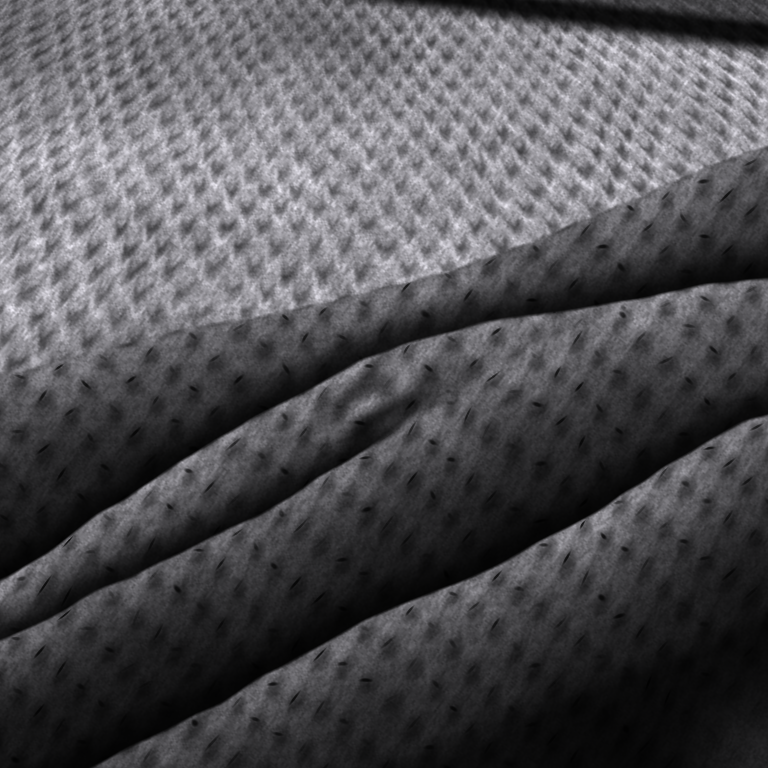
This texture is drawn by a Shadertoy shader. Its source:

```glsl
// Quilted plush blanket: a dimpled sheet recedes at the top, and four soft
// folds overlap below it. Each fold is a smooth crest curve with light falling
// off beneath it; staggered dimples, stitch slits and noise fuzz add the detail.

const float PI = 3.14159265;
const vec3 TINT = vec3(0.995, 0.985, 1.025);
const float SHADE = 0.060;                 // tone of the deepest valleys
const float EDGE = 0.0030;                 // softness of a crest outline
const float HORIZON = 1.485;               // vanishing height of the sheet
const vec2 SHEET_CELL = vec2(0.060, 0.034);
const vec2 FOLD_CELL = vec2(0.056, 0.037);
const vec2 SLIT = vec2(0.0085, 0.0026);    // half length, half width
const float RIM = 0.13;                    // extra light along a crest
const float FUZZ = 0.50;

// Crest heights at nine even steps from left to right
const float CREST_A[9] = float[9](.512, .543, .572, .597, .624, .660, .708, .763, .811);
const float CREST_B[9] = float[9](.245, .327, .408, .478, .543, .577, .597, .620, .638);
const float CREST_C[9] = float[9](.167, .230, .286, .353, .430, .510, .580, .617, .636);
const float CREST_D[9] = float[9](-.06, .005, .065, .138, .204, .254, .320, .396, .460);

float hash(vec2 p) {
    return fract(sin(dot(p, vec2(127.1, 311.7))) * 43758.5453);
}

float noise(vec2 p) {
    vec2 i = floor(p), f = fract(p);
    f = f * f * (3.0 - 2.0 * f);
    return mix(mix(hash(i), hash(i + vec2(1, 0)), f.x),
               mix(hash(i + vec2(0, 1)), hash(i + vec2(1, 1)), f.x), f.y);
}

float fbm(vec2 p) {
    float sum = 0.0, amp = 0.5;
    for (int i = 0; i < 4; i++) {
        sum += amp * noise(p);
        p = mat2(1.6, 1.2, -1.2, 1.6) * p + 7.3;
        amp *= 0.5;
    }
    return sum;
}

// Catmull-Rom curve through the crest heights
float crest(float h[9], float x) {
    float t = clamp(x, 0.0, 0.9999) * 8.0;
    int i = int(t);
    float f = t - float(i);
    float a = h[max(i - 1, 0)], b = h[i], c = h[i + 1], d = h[min(i + 2, 8)];
    return b + 0.5 * f * (c - a + f * (2.0 * a - 5.0 * b + 4.0 * c - d
             + f * (3.0 * (b - c) + d - a)));
}

// Staggered dimples, 1 at each centre
float dimple(vec2 p) {
    return smoothstep(-0.35, 1.0, cos(2.0 * PI * p.x) * cos(PI * p.y));
}

// Light from behind: bright below each dimple, dark above it
float relief(vec2 p) {
    vec2 e = vec2(0.04, 0.22);
    return dimple(p + e) - dimple(p - e);
}

// Short tapered slits at the dimple centres, some nearly closed
float slits(vec2 p) {
    float ink = 0.0;
    for (int j = 0; j < 2; j++) {
        float row = floor(p.y) + float(j);
        float shift = 0.5 * mod(row, 2.0);
        float col = round(p.x - shift);
        float rnd = hash(vec2(col, row));
        float angle = (mod(col, 2.0) < 0.5 ? 0.75 : -0.65) + 0.7 * (rnd - 0.5);
        vec2 q = (p - vec2(col + shift, row)) * FOLD_CELL;
        float along = dot(q, vec2(cos(angle), sin(angle)));
        float across = dot(q, vec2(-sin(angle), cos(angle))) + 18.0 * (rnd - 0.5) * along * along;
        float d = length(vec2(along / SLIT.x, across / SLIT.y));
        ink = max(ink, mix(0.3, 1.0, hash(vec2(row, col + 9.0))) * (1.0 - smoothstep(0.3, 1.3, d)));
    }
    return ink;
}

float foldTone(vec2 uv, float depth, float reach, float peak, float seed) {
    float d = max(depth, 0.0);
    vec2 s = vec2(uv.x, sqrt(d * d + 0.03 * d));
    s += 0.022 * (vec2(noise(uv * 11.0 + seed), noise(uv * 11.0 + seed + 40.0)) - 0.5);
    vec2 p = s / FOLD_CELL + vec2(seed, 0.4 + seed);
    float bumpy = d + 0.012 * relief(p);
    float body = mix(SHADE, peak, exp(-pow(max(bumpy, 0.0) / reach, 1.5)));
    body += RIM * peak / 0.4 * exp(-d / 0.028);
    body *= mix(0.85, 1.0, smoothstep(0.0, 0.012, d));
    body *= 1.0 + 0.30 * relief(p) - 0.24 * dimple(p);
    body *= 0.75 + 0.52 * fbm(uv * 12.0 + seed);
    return body * (1.0 - 0.78 * slits(p));
}

// Shadow pooled just above the crest of the next fold
float contact(float gap, float width) {
    return mix(0.25, 1.0, smoothstep(0.0, width, gap));
}

float sheetTone(vec2 uv) {
    float away = HORIZON - uv.y;
    vec2 p = vec2((uv.x - 0.5) / away / SHEET_CELL.x, -log(away) / SHEET_CELL.y);
    p += 0.8 * (vec2(fbm(uv * 13.0), fbm(uv * 13.0 + 30.0)) - 0.5);
    p.y += 0.20 * cos(4.0 * PI * p.x);
    float tone = 0.62 + 0.30 * (fbm(uv * vec2(5.0, 9.0) + 3.0) - 0.47);
    vec2 k = (uv - vec2(0.36, 0.94)) * vec2(4, 10);
    tone -= 0.17 * exp(-dot(k, k));
    tone -= 0.16 * smoothstep(0.25, 0.0, uv.x) * smoothstep(0.85, 1.0, uv.y);
    tone -= 0.12 * smoothstep(0.62, 0.52, uv.y);
    float depth = mix(0.55, 1.0, noise(uv * 16.0 + 5.0));
    tone *= 1.0 + depth * (0.36 * relief(p) - 0.26 * dimple(p));
    tone *= 0.88 + 0.26 * fbm(uv * 38.0);
    // Shadow and raised hem in the upper right
    float shadow = uv.y - (1.0 - 0.13 * (uv.x - 0.54));
    tone *= mix(1.0, 0.08, smoothstep(-0.022, 0.006, shadow));
    float hem = uv.y - (1.0 - 0.11 * (uv.x - 0.68));
    return mix(tone, 0.26 + 0.06 * relief(p), smoothstep(-0.003, 0.014, hem));
}

void mainImage(out vec4 fragColor, in vec2 fragCoord) {
    vec2 uv = fragCoord / iResolution.xy;
    float x = uv.x, y = uv.y;
    float wobble = 0.006 * (noise(uv * 24.0) - 0.5);
    float a = crest(CREST_A, x) + wobble, b = crest(CREST_B, x) + wobble;
    float c = crest(CREST_C, x) + wobble, d = crest(CREST_D, x) + wobble;

    // Folds from back to front
    float tone = sheetTone(uv);
    float foldA = foldTone(uv, a - y, 0.125, 0.36, 0.0) * contact(y - b, 0.06);
    tone = mix(tone, foldA, smoothstep(-EDGE, EDGE, a - y));

    float merge = smoothstep(0.46, 0.64, x);
    float foldB = foldTone(uv, b - y, mix(0.085, 0.17, x), 0.41, 6.0);
    vec2 k = uv - vec2(0.485, 0.475);
    float crease = sin(110.0 * dot(k, vec2(0.8, -0.6)) + 4.0 * noise(uv * 16.0));
    foldB *= 1.0 + 0.5 * crease * exp(-dot(k, k) * 230.0);
    foldB *= mix(contact(y - c, 0.055), 1.0, merge);
    float coverB = smoothstep(-EDGE, EDGE, b - y);
    tone = mix(tone, foldB, coverB);

    float foldC = foldTone(uv, c - y, mix(0.065, 0.16, x), mix(0.32, 0.42, x), 6.0);
    foldC *= contact(y - d, 0.07);
    float soft = mix(EDGE, 0.03, merge);
    tone = mix(tone, foldC, coverB * smoothstep(-soft, soft, c - y));

    float foldD = foldTone(uv, d - y, 0.125, mix(0.24, 0.42, smoothstep(0.1, 0.7, x)), 12.0);
    float under = 0.41 * (x - 0.52) + 0.02 * noise(uv * 9.0) - y;
    foldD *= 1.0 - 0.5 * smoothstep(-0.02, 0.025, under);
    vec2 corner = uv - vec2(1.0, 0.0);
    foldD += 0.10 * exp(-dot(corner, corner) * 130.0);
    tone = mix(tone, foldD, smoothstep(-EDGE, EDGE, d - y));

    // Plush fibres
    vec2 nap = mat2(0.8, 0.6, -0.6, 0.8) * uv;
    float fuzz = 0.5 * noise(nap * vec2(340, 150)) + 0.5 * noise(nap.yx * vec2(460, 330)) - 0.5;
    tone *= 1.0 + FUZZ * fuzz;
    fragColor = vec4(clamp(tone * TINT, 0.0, 1.0), 1.0);
}
```
